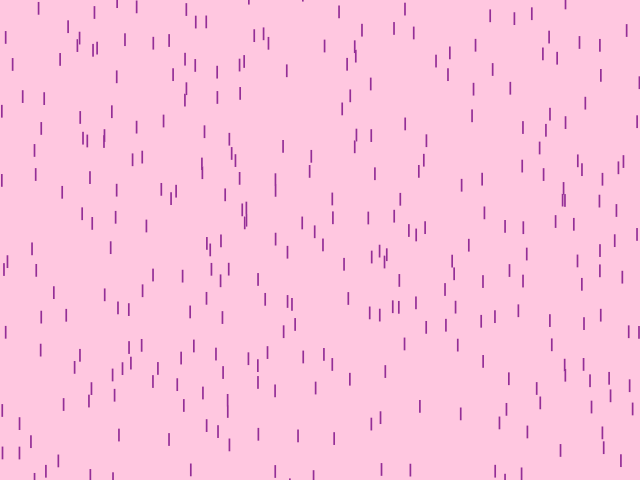
Write a Shadertoy shader that draws this pattern.

```glsl
// Short upright purple dashes scattered at random over flat pale pink.
// Each grid cell holds a few candidate dashes, some of them left out;
// every pixel takes the strongest coverage among the nearby cells.

// Three random values in 0..1 for one candidate of a cell
vec3 hash3(ivec3 key) {
    uvec3 h = uvec3(key + 64) * 1664525u + 1013904223u;
    for (int i = 0; i < 2; i++) {
        h.x += h.y * h.z;
        h.y += h.z * h.x;
        h.z += h.x * h.y;
        h ^= h >> 16u;
    }
    return vec3(h & 0xffffu) / 65536.0;
}

// Box-filtered coverage of an upright bar centred on the origin
float barCoverage(vec2 p, vec2 halfSize, float pixel) {
    vec2 inside = clamp(0.5 + (halfSize - abs(p)) / pixel, 0.0, 1.0);
    return inside.x * inside.y;
}

// Strongest dash coverage at p, in units of the canvas height
float scatteredDashes(vec2 p, float pixel) {
    const float cellsPerUnit = 11.0;
    ivec2 home = ivec2(floor(p * cellsPerUnit));
    float ink = 0.0;
    for (int y = -1; y <= 1; y++)
    for (int x = -1; x <= 1; x++)
    for (int k = 0; k < 4; k++) {
        ivec2 cell = home + ivec2(x, y);
        vec3 rnd = hash3(ivec3(cell, k));
        if (rnd.z > 0.505) continue; // candidate left out
        vec2 centre = (vec2(cell) + rnd.xy) / cellsPerUnit;
        ink = max(ink, barCoverage(p - centre, vec2(0.00177, 0.0133), pixel));
    }
    return ink;
}

void mainImage(out vec4 fragColor, in vec2 fragCoord) {
    float pixel = 1.0 / iResolution.y;
    vec3 palePink = vec3(1.0, 0.78, 0.88);
    vec3 purple = vec3(0.58, 0.18, 0.59);
    float ink = scatteredDashes(fragCoord * pixel, pixel);
    fragColor = vec4(mix(palePink, purple, ink), 1.0);
}
```
